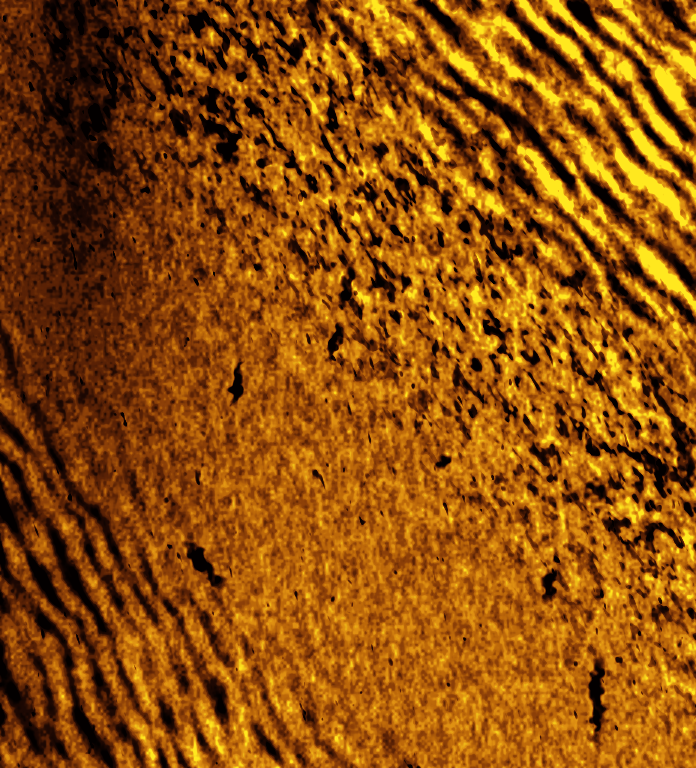
Give the GLSL for this texture, as a WebGL 1 fragment shader.

```glsl
precision highp float;
uniform vec2 u_resolution;

float hash(vec2 p) {
  return fract(sin(dot(p, vec2(127.1, 311.7))) * 43758.5);
}

float noise(vec2 p) {
  vec2 cell = floor(p);
  vec2 f = fract(p);
  f = f * f * (3.0 - 2.0 * f);
  float low = mix(hash(cell), hash(cell + vec2(1.0, 0.0)), f.x);
  float high = mix(hash(cell + vec2(0.0, 1.0)), hash(cell + vec2(1.0, 1.0)), f.x);
  return mix(low, high, f.y);
}

// Coordinates across and along a crest tilted from the vertical.
vec2 crestFrame(vec2 p, float tilt) {
  float c = cos(tilt);
  float s = sin(tilt);
  return vec2(c * p.x + s * p.y, c * p.y - s * p.x);
}

// Short broken dune crests, negative in troughs and positive on crests.
float ripples(vec2 p, float tilt, float spacing, float seed) {
  vec2 q = crestFrame(p, tilt) / spacing;
  float bend = 0.7 * noise(q * vec2(0.3, 0.3) + seed) + 0.65 * noise(q * vec2(0.75, 0.6) + seed * 2.0);
  float strength = 0.3 + 0.8 * noise(q * vec2(0.8, 0.5) + seed * 4.0);
  float wave = strength * sin(6.2832 * (q.x + bend));
  float breaks = noise(q * vec2(1.7, 0.7) + seed * 3.0) - 0.5;
  float detail = noise(q * vec2(3.6, 1.7) + seed * 5.0) - 0.5;
  return 0.75 * wave + 1.2 * breaks + 0.7 * detail;
}

// Scales crests and troughs separately.
float shade(float height, float crestGain, float troughGain) {
  return crestGain * max(height, 0.0) + troughGain * min(height, 0.0);
}

// Irregular lens-shaped relief, centred on zero.
float flecks(vec2 p, float tilt, vec2 size, float seed) {
  vec2 q = crestFrame(p, tilt) / size;
  q += 0.7 * vec2(noise(q * 0.6 + seed), noise(q * 0.6 + seed + 50.0));
  return 0.68 * noise(q + seed) + 0.32 * noise(q * 2.1 + seed) - 0.5;
}

// One ragged hollow with the given half axes.
float hollow(vec2 p, vec2 center, vec2 radius, float tilt) {
  vec2 ragged = vec2(noise(p * 130.0), noise(p * 130.0 + 40.0)) - 0.5;
  vec2 q = crestFrame(p - center + ragged * 0.012, tilt) / radius;
  return 1.0 - smoothstep(0.4, 1.2, length(q));
}

vec3 amber(float t) {
  vec3 color = mix(vec3(0.01, 0.0, 0.0), vec3(0.11, 0.03, 0.01), smoothstep(0.0, 0.15, t));
  color = mix(color, vec3(0.35, 0.13, 0.02), smoothstep(0.15, 0.35, t));
  color = mix(color, vec3(0.55, 0.25, 0.03), smoothstep(0.35, 0.53, t));
  color = mix(color, vec3(0.74, 0.41, 0.04), smoothstep(0.53, 0.70, t));
  color = mix(color, vec3(0.87, 0.56, 0.07), smoothstep(0.70, 0.85, t));
  return mix(color, vec3(1.0, 0.91, 0.12), smoothstep(0.85, 1.08, t));
}

void main() {
  vec2 p = gl_FragCoord.xy / u_resolution.y;
  float diagonal = p.x + p.y;

  // Broad light and the shaded column
  float tone = mix(0.38, 0.67, smoothstep(0.04, 0.42, p.x + 0.12 * (0.45 - p.y)));
  tone += 0.05 * smoothstep(0.45, 0.9, p.x);
  float column = (p.x - 0.105) / 0.055;
  tone -= 0.23 * exp(-column * column) * smoothstep(0.35, 0.9, p.y);

  // Dune fields in opposite corners
  float upper = smoothstep(1.15, 1.60, diagonal) * smoothstep(0.22, 0.5, p.x);
  float lower = 1.0 - smoothstep(0.32, 0.70, p.x * 1.1 + p.y);
  tone += upper * (shade(ripples(p, 0.76, 0.033, 2.0), 0.62, 0.80) - 0.03);
  tone += lower * (shade(ripples(p, 0.50, 0.033, 7.0), 0.26, 0.70) + 0.06);

  // Choppy relief between the dunes and the plain
  float chop = max(smoothstep(0.75, 1.3, diagonal), 0.7 * smoothstep(0.55, 0.95, p.y));
  chop *= (1.0 - 0.6 * upper) * smoothstep(-0.15, 0.35, p.x);
  float tilt = mix(0.25, 0.6, smoothstep(0.9, 1.3, diagonal));
  float relief = flecks(p, 0.55, vec2(0.0085, 0.016), 11.0);
  tone += chop * (1.0 * relief - 0.45 * smoothstep(0.10, 0.23, -relief));

  // Steep streaks over the plain and sparse dark pits
  float streaks = flecks(p, 0.14, vec2(0.0065, 0.017), 23.0);
  tone += 0.40 * streaks * (1.0 - 0.6 * upper) * smoothstep(0.0, 0.3, p.x);
  float scatter = flecks(p, 0.25, vec2(0.009, 0.018), 37.0);
  float level = mix(0.33, 0.24, smoothstep(0.65, 1.25, diagonal));
  tone -= 0.55 * smoothstep(level, level + 0.12, scatter) * (1.0 - upper);

  // Larger isolated hollows
  float deep = hollow(p, vec2(0.296, 0.802), vec2(0.016, 0.020), 0.3);
  deep = max(deep, hollow(p, vec2(0.452, 0.628), vec2(0.008, 0.034), -0.15));
  deep = max(deep, hollow(p, vec2(0.436, 0.555), vec2(0.006, 0.025), -0.3));
  deep = max(deep, hollow(p, vec2(0.308, 0.502), vec2(0.007, 0.032), -0.2));
  deep = max(deep, hollow(p, vec2(0.266, 0.264), vec2(0.010, 0.040), 0.68));
  deep = max(deep, hollow(p, vec2(0.778, 0.090), vec2(0.010, 0.068), 0.0));
  deep = max(deep, hollow(p, vec2(0.894, 0.400), vec2(0.011, 0.045), 0.15));
  deep = max(deep, hollow(p, vec2(0.715, 0.238), vec2(0.009, 0.028), 0.0));
  deep = max(deep, hollow(p, vec2(0.776, 0.360), vec2(0.014, 0.015), 0.2));
  deep = max(deep, hollow(p, vec2(0.576, 0.398), vec2(0.010, 0.011), 0.0));
  tone -= 0.75 * deep;

  // Speckle and the dim lower left margin
  float grain = noise(p * vec2(240.0, 130.0)) - 0.5;
  float speck = noise(p * vec2(256.0, 256.0) + 60.0) - 0.5;
  tone += (0.28 * grain + 0.28 * speck) * smoothstep(-0.1, 0.45, tone);
  tone -= 0.2 * (1.0 - smoothstep(0.0, 0.01, p.x)) * (1.0 - smoothstep(0.25, 0.45, p.y));

  gl_FragColor = vec4(amber(tone), 1.0);
}
```
